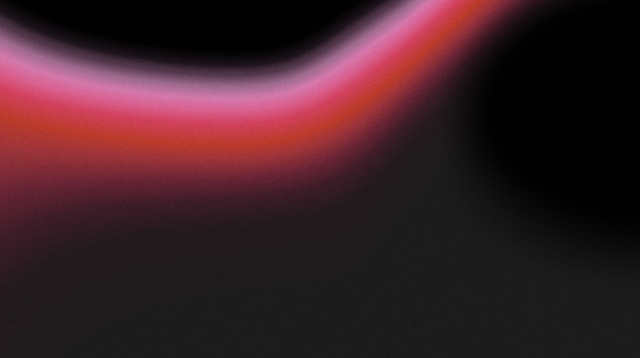
Give the GLSL for this background, as a WebGL 1 fragment shader.

```glsl
precision highp float;
// A glowing ribbon of pink, red and orange sweeping over a charcoal ground.
// Height above a curved ridge, scaled by the local ribbon width, picks the
// colour from a ramp; a soft dark oval sits at the right, with grain on top.

uniform vec2 u_resolution;

// Ribbon colours, from the lower tail to the upper rim
const vec3 CHARCOAL = vec3(0.110, 0.108, 0.110);
const vec3 DUSK     = vec3(0.135, 0.102, 0.115);
const vec3 WINE     = vec3(0.240, 0.110, 0.155);
const vec3 MAROON   = vec3(0.400, 0.140, 0.205);
const vec3 BRICK    = vec3(0.620, 0.205, 0.225);
const vec3 EMBER    = vec3(0.735, 0.230, 0.165);
const vec3 ROSE     = vec3(0.820, 0.255, 0.360);
const vec3 PINK     = vec3(0.850, 0.380, 0.560);
const vec3 ORCHID   = vec3(0.825, 0.475, 0.670);
const vec3 MAUVE    = vec3(0.610, 0.415, 0.550);
const vec3 PLUM     = vec3(0.310, 0.210, 0.285);
const vec3 BLACK    = vec3(0.002);

// Ridge shape, in units of canvas height
const float RIDGE_START = 0.678;
const float RIDGE_DROP  = 0.105;
const float DROP_LENGTH = 0.350;
const float BEND_X      = 0.895;
const float BEND_WIDTH  = 0.0935;
const float CLIMB       = 0.950;

// Ribbon widths above and below the ridge
const float UPPER_WIDTH = 0.187;
const float LOWER_WIDTH = 0.199;
const float LEFT_FLARE  = 0.235;
const float SWELL_X     = 0.993;
const float SWELL_WIDTH = 0.150;

// Dark oval
const vec2 OVAL_CENTRE = vec2(1.846, 0.673);
const vec2 OVAL_RADII  = vec2(0.549, 0.386);
const float OVAL_SOFT  = 0.170;

const float GRAIN_CELLS    = 286.0;
const float GRAIN_STRENGTH = 0.022;

float hash(vec2 p) {
  vec3 q = fract(vec3(p.xyx) * 0.1031);
  q += dot(q, q.yzx + 33.33);
  return fract((q.x + q.y) * q.z);
}

// Linear progress from a to b
float ramp(float a, float b, float x) {
  return clamp((x - a) / (b - a), 0.0, 1.0);
}

// Falls gently from the left, then bends into a steady climb
float ridgeHeight(float x) {
  float fall = RIDGE_DROP * (1.0 - exp(-x / DROP_LENGTH));
  float climb = BEND_WIDTH * log(1.0 + exp((x - BEND_X) / BEND_WIDTH));
  return RIDGE_START - fall + CLIMB * climb;
}

// Signed place across the ribbon: 0 on the ridge, +1 upper rim, -1 lower end
float ribbonPlace(vec2 p) {
  float flare = exp(-p.x / LEFT_FLARE);
  float offset = (p.x - SWELL_X) / SWELL_WIDTH;
  float swell = exp(-offset * offset);
  float above = UPPER_WIDTH + 0.065 * flare + 0.026 * swell;
  float below = LOWER_WIDTH + 0.292 * flare + 0.035 * swell;
  float d = p.y - ridgeHeight(p.x);
  return d / (d > 0.0 ? above : below);
}

vec3 ribbonColour(float t) {
  vec3 c = mix(CHARCOAL, DUSK, ramp(-2.0, -1.05, t));
  c = mix(c, WINE, ramp(-1.05, -0.70, t));
  c = mix(c, MAROON, ramp(-0.70, -0.45, t));
  c = mix(c, BRICK, ramp(-0.45, -0.18, t));
  c = mix(c, EMBER, ramp(-0.18, 0.0, t));
  c = mix(c, ROSE, ramp(0.0, 0.30, t));
  c = mix(c, PINK, ramp(0.30, 0.50, t));
  c = mix(c, ORCHID, ramp(0.50, 0.67, t));
  c = mix(c, MAUVE, ramp(0.67, 0.85, t));
  c = mix(c, PLUM, ramp(0.85, 1.02, t));
  return mix(c, BLACK, sqrt(ramp(1.02, 1.38, t)) * ramp(1.02, 1.15, t));
}

// Coverage of the dark oval, with a softer lower side
float ovalShade(vec2 p) {
  vec2 q = (p - OVAL_CENTRE) / OVAL_RADII;
  float soft = OVAL_SOFT + 0.18 * smoothstep(0.0, 1.0, -q.y);
  return 1.0 - smoothstep(1.0 - soft, 1.0 + soft, length(q));
}

void main() {
  vec2 p = gl_FragCoord.xy / u_resolution.y;
  vec3 colour = ribbonColour(ribbonPlace(p));
  colour = mix(colour, BLACK, ovalShade(p));

  // Grain, weaker in the blacks
  float grain = hash(floor(p * GRAIN_CELLS)) - 0.5;
  float light = dot(colour, vec3(0.333));
  colour += grain * GRAIN_STRENGTH * smoothstep(0.0, 0.2, light);

  gl_FragColor = vec4(clamp(colour, 0.0, 1.0), 1.0);
}
```
